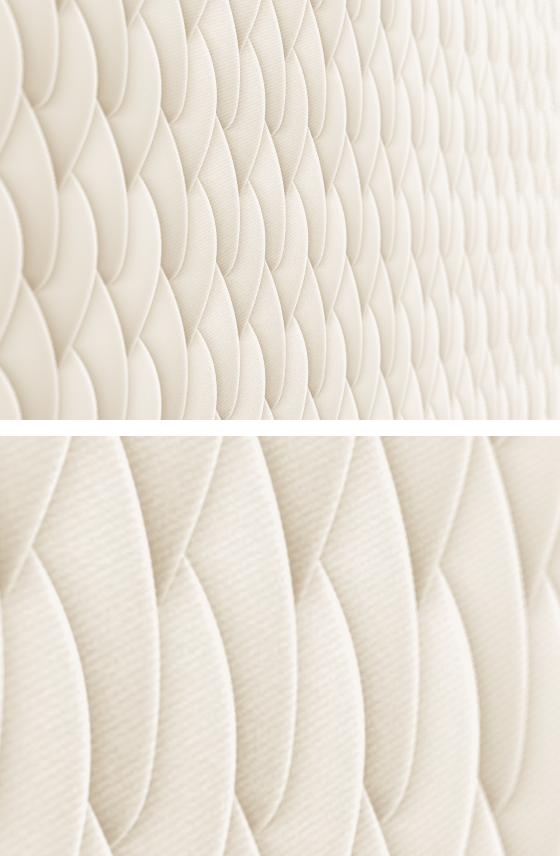
Top, the full canvas; bottom, a detail of the centre.
This pattern is drawn by a Shadertoy shader. Its source:

```glsl
const vec2 VANISH = vec2(2.37, 0.491);   // vanishing point, in canvas heights
const float COLUMN_SCALE = 27.865;       // column density along the receding wall
const float COLUMN_SHIFT = 14.75;
const float ROW_SCALE = 0.19;            // petal length relative to depth
const float FOCUS_X = 0.62;
const float FOCUS_RANGE = 0.12;
const float BLUR_GAIN = 0.010;
const float MIN_BLUR = 0.0016;
const int LENS_SAMPLES = 24;
const float GOLDEN_ANGLE = 2.39996;
const float WEAVE_DEPTH = 0.10;
const float PETAL_VARIATION = 0.10;
const float RIM_WIDTH = 0.042;
const float RIM_SPREAD = 0.004;          // rim widening per distant column
const vec3 SHADOW = vec3(0.755, 0.685, 0.585);
const vec3 CREAM = vec3(0.88, 0.845, 0.785);
const vec3 HIGHLIGHT = vec3(0.972, 0.958, 0.943);

float hash(vec2 p) {
    p = fract(p * vec2(0.1031, 0.1137));
    p += dot(p, p.yx + 33.33);
    return fract((p.x + p.y) * p.x * 43.7);
}

float noise(vec2 p) {
    vec2 i = floor(p), f = fract(p);
    f *= f * (3.0 - 2.0 * f);
    return mix(mix(hash(i), hash(i + vec2(1, 0)), f.x),
               mix(hash(i + vec2(0, 1)), hash(i + vec2(1, 1)), f.x), f.y);
}

// Right edge of a petal falling to the right, blunt at its lower end
float fallingEdge(float s) {
    float t = s - 0.78;
    return -0.26 - 0.95 * t * t - 240.0 * pow(max(t, 0.0), 8.0);
}

// Right edge of a petal tapering to the lower left, rounded at its top
float taperingEdge(float s) {
    float t = s - 0.46;
    return 0.28 - (1.55 - 0.55 * t) * t * t;
}

// Wall plane: x counts braid columns, y counts petals downward
vec2 wallPosition(vec2 p) {
    float depth = VANISH.x - p.x;
    return vec2(COLUMN_SCALE / depth - COLUMN_SHIFT,
                (VANISH.y - p.y) / (ROW_SCALE * depth));
}

// Rounded cloth: soft crease on the left, fuzzy bright rim on the right
float petalLight(float rim, float crease, float s, float tone, float rimWidth) {
    float light = 1.06 - 0.42 * s;
    light -= 0.55 * exp(-crease / 0.13);
    light -= 0.36 * exp(-rim / 0.14);
    light += 0.85 * exp(-rim / rimWidth);
    return light + PETAL_VARIATION * (tone - 0.5);
}

// Walk the overlapping chains from left to right; the first hit is on top
float braidLight(vec2 wall) {
    float first = floor(wall.x - 0.3);
    float rimWidth = RIM_WIDTH + RIM_SPREAD * max(wall.x, 0.0);
    float cover = -1e3;
    for (int i = 0; i < 6; i++) {
        float column = first + float(i / 2);
        bool falling = i % 2 == 0;
        float along = wall.y + (falling ? 0.75 : 0.25);
        float row = floor(along);
        for (int j = 0; j < 2; j++) {
            float older = falling ? float(j) : float(1 - j);
            float s = along - row + older;
            float edge = column + (falling ? fallingEdge(s) : taperingEdge(s));
            if (wall.x < edge) {
                float tone = hash(vec2(column * 2.0 + float(i % 2), row - older) + 60.0);
                return petalLight(edge - wall.x, wall.x - cover, s, tone, rimWidth);
            }
            cover = max(cover, edge);
        }
    }
    return 0.5;
}

// Fine diagonal threads with uneven yarn
float weave(vec2 wall) {
    float ribs = sin(250.0 * wall.y + 48.0 * wall.x);
    float yarn = noise(wall * vec2(38.0, 130.0) + 400.0);
    return 0.5 * ribs + 1.3 * (yarn - 0.5);
}

void mainImage(out vec4 fragColor, in vec2 fragCoord) {
    vec2 p = fragCoord / iResolution.y;
    float defocus = max(abs(p.x - FOCUS_X) - FOCUS_RANGE, 0.0);
    float blur = MIN_BLUR + BLUR_GAIN * defocus;

    // Average over the lens disc, which also smooths the edges
    float light = 0.0;
    for (int i = 0; i < LENS_SAMPLES; i++) {
        float k = float(i) + 0.5;
        float angle = k * GOLDEN_ANGLE;
        vec2 offset = blur * sqrt(k / float(LENS_SAMPLES)) * vec2(cos(angle), sin(angle));
        light += braidLight(wallPosition(p + offset));
    }
    light /= float(LENS_SAMPLES);
    light += WEAVE_DEPTH * exp(-defocus * 8.0) * weave(wallPosition(p));

    // Brighter distance, gentle falloff toward the near side
    float haze = smoothstep(0.6, 1.33, p.x);
    light = mix(light, 0.85, 0.15 * haze) + haze * (0.10 + 0.10 * p.y);
    light -= 0.10 * (1.0 - smoothstep(0.0, 0.5, p.x));

    light = clamp(light, 0.0, 1.0);
    vec3 color = mix(SHADOW, CREAM, min(light * 2.0, 1.0));
    color = mix(color, HIGHLIGHT, max(light * 2.0 - 1.0, 0.0));
    fragColor = vec4(color, 1.0);
}
```
